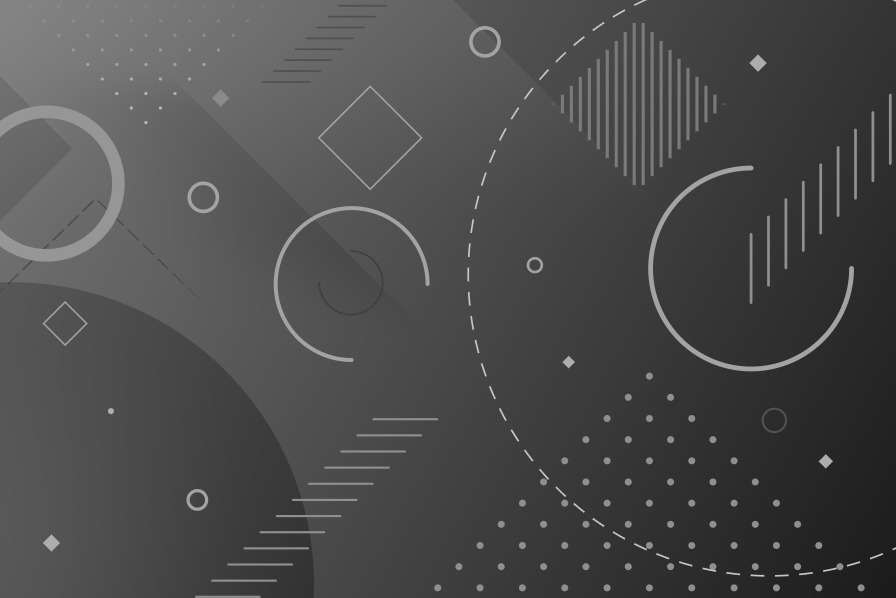
Write a WebGL 1 fragment shader that draws this background.

```glsl
precision highp float;
uniform vec2 u_resolution;

const float TAU = 6.2831853;
const float PALE = 0.64;
const float SILVER = 0.56;

float cover(float dist, float pixel) {
  return clamp(0.5 - dist / pixel, 0.0, 1.0);
}

float ring(vec2 p, vec2 center, float radius, float halfWidth) {
  return abs(length(p - center) - radius) - halfWidth;
}

float diamond(vec2 p, vec2 center, float radius) {
  vec2 q = abs(p - center);
  return (q.x + q.y - radius) * 0.7071;
}

float segment(vec2 p, vec2 a, vec2 b) {
  vec2 ab = b - a;
  return length(p - a - ab * clamp(dot(p - a, ab) / dot(ab, ab), 0.0, 1.0));
}

// Three quarters of a ring with rounded ends; gap holds the signs of the open quadrant
float openArc(vec2 p, vec2 center, float radius, float halfWidth, vec2 gap) {
  vec2 q = (p - center) * gap;
  float ends = min(length(q - vec2(radius, 0.0)), length(q - vec2(0.0, radius)));
  float body = min(q.x, q.y) > 0.0 ? ends : abs(length(q) - radius);
  return body - halfWidth;
}

// Parallel bars stacked along axis, each shifted diagonally by pitch
float stairBars(vec2 p, vec2 first, float pitch, float count, vec2 axis, float halfLength, float halfWidth) {
  float index = clamp(floor(dot(p - first, axis) / pitch + 0.5), 0.0, count - 1.0);
  vec2 center = first + index * pitch;
  vec2 reach = (1.0 - axis) * halfLength;
  return segment(p, center - reach, center + reach) - halfWidth;
}

// Staggered dots filling a wedge that opens up or down from its apex
float wedgeDots(vec2 p, vec2 apex, float pitch, float direction, float radius) {
  vec2 q = (p - apex) * vec2(1.0, direction) / pitch;
  vec2 cell = max(floor(vec2(q.y + q.x, q.y - q.x) * 0.5 + 0.5), 0.0);
  vec2 dot0 = vec2(cell.x - cell.y, cell.x + cell.y);
  return length(q - dot0) * pitch - radius;
}

float stripedDiamond(vec2 p, vec2 center, float radius, float pitch, float halfWidth) {
  vec2 q = abs(p - center);
  float barX = (floor(q.x / pitch) + 0.5) * pitch;
  return max(abs(q.x - barX) - halfWidth, q.y - max(radius - barX, -1.0));
}

float dashedCircle(vec2 p, vec2 center, float radius, float count, float halfWidth) {
  vec2 q = p - center;
  float turn = atan(q.y, q.x) / TAU;
  float along = (abs(fract(turn * count + 0.5) - 0.5) - 0.28) * TAU * radius / count;
  return max(abs(length(q) - radius) - halfWidth, along);
}

float dashedLine(vec2 p, vec2 a, vec2 b, float pitch, float halfWidth) {
  float along = dot(p - a, normalize(b - a)) / pitch;
  float dash = (abs(fract(along) - 0.5) - 0.36) * pitch;
  return max(segment(p, a, b) - halfWidth, dash);
}

// Gradient with diagonal folds and a large shaded disc
float backdrop(vec2 p, float pixel) {
  float tone = 0.475 - 0.18 * p.x - 0.10 * (1.0 - p.y);
  float diagonal = p.x + p.y;
  tone += 0.045 * cover(diagonal - 1.758, pixel) * smoothstep(0.6, 1.0, p.y);
  float fold = cover(diagonal - 1.158, pixel) * smoothstep(0.82, 1.158, diagonal);
  tone -= 0.04 * fold * smoothstep(0.42, 0.6, p.y) * (1.0 - smoothstep(0.8, 0.9, p.y));
  tone -= 0.05 * cover(diamond(p, vec2(0.0, 0.752), 0.121), pixel);
  float disc = length(p - vec2(0.02, 0.023)) - 0.505;
  tone -= cover(disc, pixel) * mix(0.035, 0.085, smoothstep(-0.5, 0.0, disc));
  return tone;
}

void main() {
  vec2 p = gl_FragCoord.xy / u_resolution.y;
  float px = 1.0 / u_resolution.y;
  float tone = backdrop(p, px);

  // Dark accents
  vec2 hinge = vec2(0.160, 0.668);
  float creases = min(dashedLine(p, hinge, vec2(-0.01, 0.502), 0.035, 0.0012),
                      dashedLine(p, hinge, vec2(0.361, 0.473), 0.035, 0.0010));
  tone = mix(tone, 0.23, 0.7 * cover(creases, px) * smoothstep(0.46, 0.56, p.y));
  tone = mix(tone, 0.25, cover(openArc(p, vec2(0.587, 0.527), 0.053, 0.0015, vec2(-1.0, 1.0)), px));
  tone = mix(tone, 0.31, cover(stairBars(p, vec2(0.479, 0.863), 0.0182, 8.0, vec2(0.0, 1.0), 0.039, 0.0014), px));
  tone = mix(tone, 0.32, cover(ring(p, vec2(1.295, 0.297), 0.0195, 0.0017), px));

  // Dot fields and bars
  float topFade = 1.0 - 0.85 * smoothstep(0.82, 1.0, p.y);
  tone = mix(tone, 0.72, topFade * cover(wedgeDots(p, vec2(0.244, 0.795), 0.0243, 1.0, 0.0026), px));
  tone = mix(tone, SILVER, cover(wedgeDots(p, vec2(1.086, 0.371), 0.0354, -1.0, 0.0058), px));
  tone = mix(tone, 0.48, cover(stripedDiamond(p, vec2(1.068, 0.826), 0.143, 0.015, 0.0026), px));
  float bars = min(stairBars(p, vec2(1.256, 0.551), 0.0291, 9.0, vec2(1.0, 0.0), 0.057, 0.0023),
                   stairBars(p, vec2(0.381, 0.002), 0.027, 12.0, vec2(0.0, 1.0), 0.053, 0.0018));
  tone = mix(tone, SILVER, cover(bars, px));

  // Rings and open arcs
  tone = mix(tone, 0.59, cover(ring(p, vec2(0.078, 0.693), 0.120, 0.0105), px));
  float rings = min(ring(p, vec2(0.811, 0.930), 0.0235, 0.003), ring(p, vec2(0.340, 0.670), 0.0235, 0.003));
  rings = min(rings, ring(p, vec2(0.8945, 0.5566), 0.0115, 0.0022));
  rings = min(rings, ring(p, vec2(0.330, 0.164), 0.0155, 0.0027));
  rings = min(rings, openArc(p, vec2(0.588, 0.525), 0.127, 0.0033, vec2(1.0, -1.0)));
  rings = min(rings, openArc(p, vec2(1.256, 0.551), 0.168, 0.004, vec2(1.0)));
  tone = mix(tone, PALE, cover(rings, px));
  tone = mix(tone, 0.78, cover(dashedCircle(p, vec2(1.287, 0.541), 0.504, 78.0, 0.0014), px));

  // Diamonds and a lone dot
  float outlines = min(abs(diamond(p, vec2(0.619, 0.7695), 0.086)), abs(diamond(p, vec2(0.109, 0.459), 0.036)));
  tone = mix(tone, PALE, cover(outlines - 0.0013, px));
  float gems = min(diamond(p, vec2(1.2676, 0.8945), 0.0145), diamond(p, vec2(0.951, 0.3945), 0.0105));
  gems = min(gems, min(diamond(p, vec2(1.381, 0.2285), 0.012), diamond(p, vec2(0.086, 0.092), 0.0145)));
  gems = min(gems, length(p - vec2(0.1855, 0.3125)) - 0.005);
  tone = mix(tone, 0.68, cover(gems, px));
  tone = mix(tone, 0.54, cover(diamond(p, vec2(0.369, 0.836), 0.0145), px));

  gl_FragColor = vec4(vec3(tone), 1.0);
}
```
